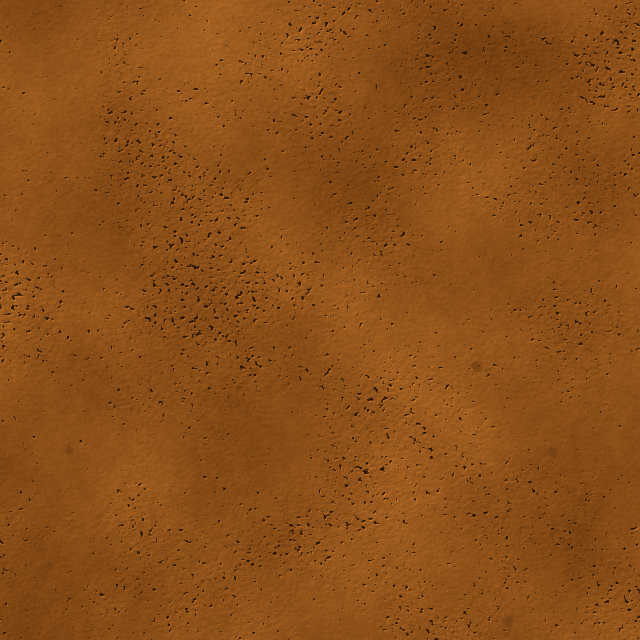
A WebGL 2 fragment shader for this texture:

```glsl
#version 300 es
precision highp float;
// Weathered ochre-brown plaster: soft cloudy tone, fine raised grain and
// clustered ragged pits. Layers of gradient noise form a height field, which
// is lit from the upper left so that pit rims catch the light.

uniform vec2 u_resolution;
out vec4 fragColor;

const vec3 TONE_DARK = vec3(0.435, 0.228, 0.052);
const vec3 TONE_LIGHT = vec3(0.660, 0.390, 0.138);
const vec3 PIT_COLOR = vec3(0.130, 0.068, 0.018);
const vec3 STAIN_COLOR = vec3(0.36, 0.19, 0.05);

const float CLOUD_SCALE = 3.4;      // broad tonal patches per canvas
const float CLOUD_CONTRAST = 0.72;
const float MOTTLE_CONTRAST = 0.13;
const float CLUSTER_SCALE = 4.5;    // patches of dense pitting per canvas
const float PIT_SCALE = 120.0;      // pit cells per canvas
const float PIT_SPARSE = 0.39;      // noise threshold in smooth areas
const float PIT_DENSE = 0.15;       // noise threshold in rough areas
const float PIT_EDGE = 0.20;
const float GRAIN_SCALE = 130.0;
const float GRAIN_HEIGHT = 0.75;
const vec2 LIGHT_STEP = vec2(-0.0014, 0.0018);
const float LIGHT_GAIN = 0.27;
const int STAIN_COUNT = 5;
const float STAIN_RADIUS = 0.007;
const mat2 TURN = mat2(0.8, 0.6, -0.6, 0.8);

uint mixBits(uint x) {
    x ^= x >> 16; x *= 0x7feb352du;
    x ^= x >> 15; x *= 0x846ca68bu;
    return x ^ (x >> 16);
}

float hash(vec2 cell) {
    uvec2 c = uvec2(ivec2(cell) + 4096);
    return float(mixBits(c.x + mixBits(c.y)) >> 8) / 16777216.0;
}

float cornerSlope(vec2 cell, vec2 offset) {
    float angle = 6.28319 * hash(cell);
    return dot(vec2(cos(angle), sin(angle)), offset);
}

float gradientNoise(vec2 p) {
    vec2 i = floor(p), f = fract(p);
    vec2 u = f * f * f * (f * (f * 6.0 - 15.0) + 10.0);
    vec2 e = vec2(1.0, 0.0);
    float low = mix(cornerSlope(i, f), cornerSlope(i + e, f - e), u.x);
    float high = mix(cornerSlope(i + e.yx, f - e.yx), cornerSlope(i + 1.0, f - 1.0), u.x);
    return mix(low, high, u.y);
}

float fbm(vec2 p) {
    float sum = 0.0, amplitude = 0.75;
    for (int octave = 0; octave < 5; octave++) {
        sum += amplitude * gradientNoise(p);
        p = 2.0 * TURN * p + 17.3;
        amplitude *= 0.5;
    }
    return sum;
}

// Pit depth from 0 to 1; roughness lowers the threshold and clusters the pits.
float pitDepth(vec2 p, float roughness) {
    vec2 q = TURN * (p * PIT_SCALE * vec2(0.9, 1.05));
    float field = 0.62 * gradientNoise(q) + 0.50 * gradientNoise(TURN * q * 1.9 + 31.7);
    float threshold = mix(PIT_SPARSE, PIT_DENSE, roughness);
    return smoothstep(threshold, threshold + PIT_EDGE, field);
}

// Fine raised grain, slightly wider than tall.
float grainHeight(vec2 p, float roughness) {
    vec2 q = TURN * (p * GRAIN_SCALE * vec2(0.85, 1.1)) + 71.0;
    float grain = gradientNoise(q) + 0.6 * gradientNoise(TURN * q * 1.9);
    return GRAIN_HEIGHT * mix(0.35, 1.0, roughness) * grain;
}

// A few soft round stains at hashed positions.
float stainMask(vec2 p) {
    float mask = 0.0;
    for (int k = 0; k < STAIN_COUNT; k++) {
        float id = float(k);
        vec2 center = vec2(hash(vec2(id, 301.0)), hash(vec2(id, 302.0)));
        float radius = STAIN_RADIUS * mix(0.6, 1.2, hash(vec2(id, 303.0)));
        float edge = length(p - center) + 0.003 * gradientNoise(p * 160.0);
        mask = max(mask, 1.0 - smoothstep(0.6 * radius, 1.3 * radius, edge));
    }
    return mask;
}

void main() {
    vec2 p = gl_FragCoord.xy / min(u_resolution.x, u_resolution.y);

    // Cloudy base tone with fine mottling
    float cloud = fbm(p * CLOUD_SCALE + 5.4);
    float mottle = gradientNoise(TURN * p * 55.0) + gradientNoise(TURN * p * 190.0);
    float tone = 0.53 + CLOUD_CONTRAST * cloud + MOTTLE_CONTRAST * mottle;
    vec3 color = mix(TONE_DARK, TONE_LIGHT, clamp(tone, 0.0, 1.0));
    color = mix(color, STAIN_COLOR, 0.4 * stainMask(p));

    // Height and slope towards the light
    float cluster = fbm(p * CLUSTER_SCALE + 43.1) + 0.25 * gradientNoise(TURN * p * 24.0);
    float roughness = smoothstep(-0.42, 0.45, cluster);
    float pit = pitDepth(p, roughness);
    vec2 lit = p + LIGHT_STEP;
    float slope = grainHeight(p, roughness) - pit - grainHeight(lit, roughness) + pitDepth(lit, roughness);
    color *= 1.0 + LIGHT_GAIN * clamp(slope, -1.0, 1.0);

    // Dark pit floors
    color = mix(color, PIT_COLOR, 0.9 * pit);
    fragColor = vec4(color, 1.0);
}
```
